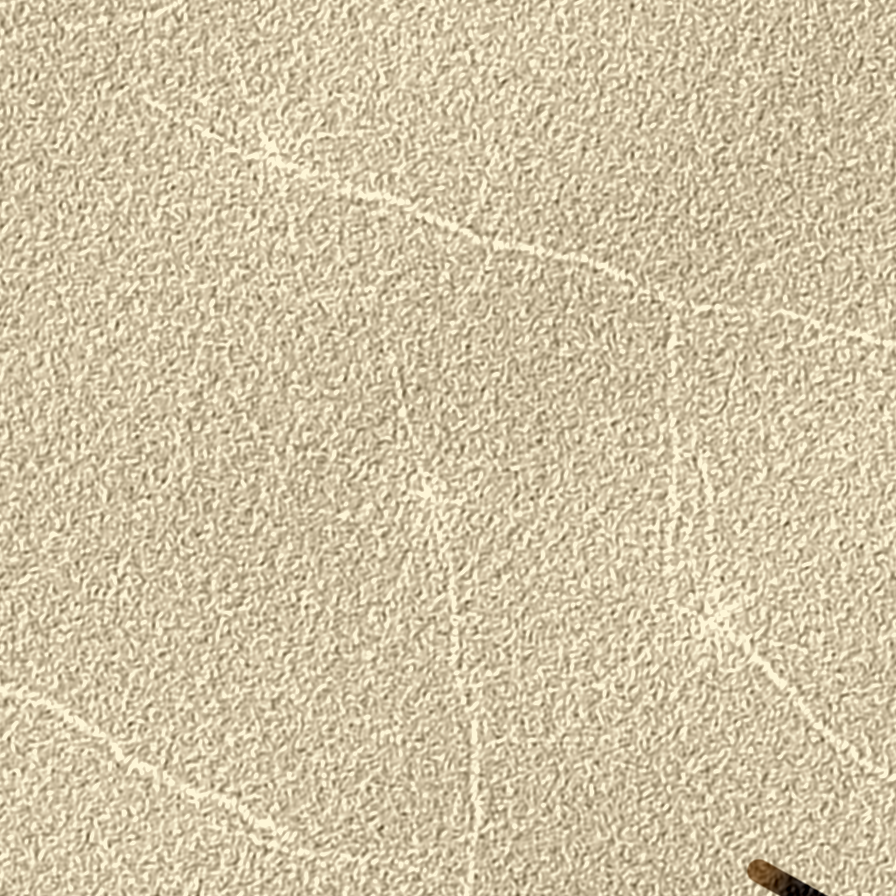
A Shadertoy shader for this texture:

```glsl
// Crumpled cream paper: wavy grain from cellular noise with one small wave
// packet per jittered point, under long folds, hub sprays and faint hairlines.
// A fold is a segment bent by layered sines with light and dark strands.

vec3 hash3(vec2 p) {
    vec3 q = fract(p.xyx * vec3(0.1031, 0.1030, 0.0973));
    q += dot(q, q.yxz + 33.33);
    return fract((q.xxy + q.yzz) * q.zyx);
}

// Cellular noise: each cell holds two short, randomly turned ripples
float grain(vec2 p) {
    vec2 cell = floor(p);
    float sum = 0.0;
    for (int k = 0; k < 18; k++) {
        int n = k / 2;
        vec2 id = cell + vec2(n % 3 - 1, n / 3 - 1);
        vec2 key = id + float(k % 2) * vec2(217.0, 91.0) + 400.0;
        vec3 spot = hash3(key);
        vec3 wave = hash3(key + 531.0);
        vec2 q = p - id - spot.xy;
        float angle = -0.5 + 3.14 * (spot.z - 0.5) * (0.4 + 0.6 * wave.y);
        float fade = max(0.0, 1.0 - dot(q, q));
        float ripple = cos(4.9 * dot(q, vec2(cos(angle), sin(angle))) + 6.283 * wave.x);
        sum += fade * fade * ripple;
    }
    return sum;
}

// Fold from a to b: a light strand between darker ones, tapered at the ends
float crease(vec2 p, vec2 a, vec2 b, float width) {
    float len = distance(a, b);
    vec2 dir = (b - a) / len;
    vec2 q = p - a;
    float along = dot(q, dir);
    float s = along + dot(a, vec2(3.1, 7.7));
    float bend = 0.004 * sin(s * 29.0) + 0.0018 * sin(s * 83.0 + 1.0) + 0.001 * sin(s * 190.0);
    float d = (dir.x * q.y - dir.y * q.x + bend * min(1.0, len * 3.0)) / width;
    float t = along / len;
    float taper = smoothstep(0.0, 0.15, t) * smoothstep(1.0, 0.75, t);
    float fray = 0.7 + 0.3 * sin(s * 67.0 + d) * sin(s * 141.0);
    float strands = 0.25 + cos(1.6 * d + 0.9 * sin(s * 23.0));
    return strands * exp(-0.22 * d * d) * taper * fray;
}

// The long folds that cross the sheet
float mainFolds(vec2 p) {
    float f = crease(p, vec2(0.14, 0.89), vec2(0.46, 0.76), 0.004);
    f += 1.3 * crease(p, vec2(0.34, 0.80), vec2(0.78, 0.665), 0.005);
    f += crease(p, vec2(0.64, 0.69), vec2(1.15, 0.59), 0.004);
    f += 1.2 * crease(p, vec2(-0.10, 0.29), vec2(0.40, 0.02), 0.006);
    f += 0.8 * crease(p, vec2(0.20, 0.08), vec2(0.56, 0.01), 0.004);
    f += crease(p, vec2(0.752, 0.70), vec2(0.75, 0.29), 0.0045);
    f += crease(p, vec2(0.775, 0.52), vec2(0.82, 0.24), 0.004);
    f += 1.3 * crease(p, vec2(0.79, 0.31), vec2(1.10, 0.03), 0.005);
    f += crease(p, vec2(0.42, 0.67), vec2(0.49, 0.40), 0.004);
    f += 0.9 * crease(p, vec2(0.48, 0.46), vec2(0.53, 0.16), 0.004);
    f += 1.1 * crease(p, vec2(0.535, 0.26), vec2(0.52, -0.10), 0.005);
    f += 0.8 * crease(p, vec2(-0.08, 0.935), vec2(0.26, 1.01), 0.004);
    return f;
}

// Short folds that radiate from one knot
float hub(vec2 p, vec2 center, float seed) {
    float f = 0.25 * exp(-700.0 * dot(p - center, p - center));
    for (int i = 0; i < 8; i++) {
        vec3 h = hash3(vec2(float(i) + 3.0, seed));
        float angle = 0.785 * (float(i) + h.x);
        vec2 ray = vec2(cos(angle), sin(angle)) * (0.06 + 0.17 * h.y);
        f += (0.4 + 0.4 * h.z) * crease(p, center - 0.12 * ray, center + ray, 0.0032);
    }
    return f;
}

// Scattered hairlines: most lean steeply to the right, some lie flat
float hairlines(vec2 p) {
    float f = 0.0;
    for (int i = 0; i < 64; i++) {
        vec3 h = hash3(vec2(float(i) + 11.0, 47.0));
        vec3 g = hash3(vec2(float(i) + 11.0, 83.0));
        float angle = (g.x < 0.68 ? 1.2 : 0.25) + 0.6 * (g.y - 0.5);
        vec2 reach = vec2(cos(angle), sin(angle)) * (0.04 + 0.08 * g.z);
        vec2 mid = h.xy * 1.1 - 0.05;
        f += (0.3 + 0.45 * h.z) * crease(p, mid - reach, mid + reach, 0.003);
    }
    return f;
}

void mainImage(out vec4 fragColor, in vec2 fragCoord) {
    vec2 p = fragCoord / iResolution.y;

    // Relief of the sheet
    float fineGrain = 0.125 * grain(p * 130.0) + 0.045 * grain(p * 70.0);
    float folds = mainFolds(p) + hairlines(p);
    folds += hub(p, vec2(0.475, 0.447), 5.0);
    folds += hub(p, vec2(0.795, 0.303), 19.0);
    folds += hub(p, vec2(0.305, 0.837), 31.0);
    float broad = sin(p.x * 7.0 + 2.0 * sin(p.y * 5.0)) + sin(p.y * 9.0 - p.x * 4.0 + 1.0);

    // Cream ramp, slightly more yellow in the shade
    float tone = clamp(0.82 + fineGrain + 0.17 * folds + 0.012 * broad, 0.36, 0.995);
    vec3 color = vec3(tone, tone - 0.06, tone - 0.18);
    color.yz += 0.03 * smoothstep(0.85, 1.0, tone);

    // Brown scrap at the lower edge
    vec2 scrapStart = vec2(0.847, 0.028);
    vec2 scrapAxis = vec2(0.075, -0.042);
    vec2 q = p - scrapStart;
    float t = clamp(dot(q, scrapAxis) / dot(scrapAxis, scrapAxis), 0.0, 1.0);
    float d = length(q - scrapAxis * t) - 0.013;
    vec3 scrap = mix(vec3(0.46, 0.32, 0.16), vec3(0.08, 0.05, 0.03), smoothstep(0.0, 0.6, t));
    scrap += 0.6 * fineGrain;
    color = mix(scrap, color, smoothstep(-0.0015, 0.0015, d));

    fragColor = vec4(color, 1.0);
}
```
